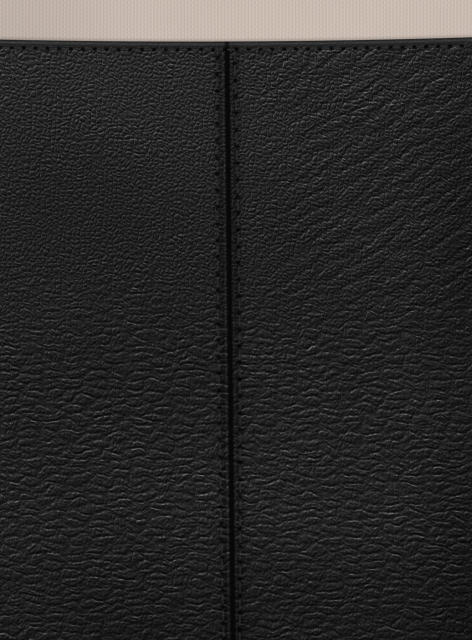
A Shadertoy shader for this texture:

```glsl
// Black grained leather with a stitched centre seam below a strip of pale ribbed cloth.

const vec3 CLOTH = vec3(0.785, 0.73, 0.69);
const vec3 LEATHER = vec3(0.124, 0.125, 0.126);
const vec3 THREAD = vec3(0.20);
const float RIB_COUNT = 190.0;      // cloth ribs per canvas height
const float GRAIN_CONTRAST = 0.85;
const float LIGHT_STEP = 0.0014;    // sampling distance for relief
const float HEM_DEPTH = 0.0125;     // stitch line below the top edge
const float HEM_PITCH = 0.0185;
const float SEAM_PITCH = 0.026;
const float SEAM_HALF = 0.0036;

vec2 hash2(vec2 p) {
    vec3 q = fract(vec3(p.xyx) * vec3(0.1031, 0.1030, 0.0973));
    q += dot(q, q.yzx + 33.33);
    return fract((q.xx + q.yz) * q.zy);
}

// Cellular noise: 0 in the creases, 1 on the cell tops
float cells(vec2 p) {
    vec2 id = floor(p), f = fract(p);
    float near = 8.0, second = 8.0;
    for (int j = -1; j <= 1; j++)
    for (int i = -1; i <= 1; i++) {
        vec2 g = vec2(i, j);
        float d = length(g + 0.1 + 0.8 * hash2(id + g) - f);
        second = min(second, max(near, d));
        near = min(near, d);
    }
    return smoothstep(0.0, 0.5, second - near);
}

// Layered sines, roughly -1 to 1
float waves(vec2 p) {
    float sum = 0.0, amp = 0.5;
    for (int i = 0; i < 4; i++) {
        sum += amp * sin(p.x + 1.7 * sin(p.y)) * cos(p.y - 0.8 * sin(p.x));
        p = mat2(1.5, 1.1, -1.1, 1.5) * p + 2.3;
        amp *= 0.6;
    }
    return sum;
}

float leatherHeight(vec2 p) {
    vec2 q = p + 0.006 * vec2(waves(p * 35.0), waves(p.yx * 42.0 + 4.0));
    float rightSide = smoothstep(0.36, 0.50, p.x);
    float lower = smoothstep(0.66, 0.40, p.y + 0.06 * waves(p * 9.0));
    float patches = 0.7 + 0.6 * waves(p * 14.0 + 7.0);

    float pebbles = cells(q * vec2(125.0, 155.0)) * mix(0.62, 0.42, lower);
    float folds = cells(q * vec2(30.0, 74.0)) * lower * 0.8;
    float ripples = cells(q * vec2(62.0, 105.0) + 9.0) * 0.45 * patches;
    vec2 slanted = mat2(0.83, -0.56, 0.56, 0.83) * q;
    float creases = cells(slanted * vec2(11.0, 46.0) + 3.0);
    creases *= rightSide * smoothstep(0.40, 0.58, p.y) * 0.65;
    return pebbles + folds + ripples + creases;
}

float band(float d, float halfWidth, float soft) {
    return 1.0 - smoothstep(halfWidth - soft, halfWidth + soft, abs(d));
}

// x: thread coverage, y: needle holes and the dent around them
vec2 stitches(float along, float across, float pitch, float aa) {
    float t = (fract(along / pitch) - 0.5) * pitch;
    float thread = length(vec2(max(abs(t) - 0.25 * pitch, 0.0), across));
    float hole = length(vec2(0.5 * pitch - abs(t), across));
    return vec2(1.0 - smoothstep(0.0015 - aa, 0.0015 + aa, thread),
                1.0 - smoothstep(0.0012, 0.0050, hole));
}

vec3 clothColor(vec2 p, float above) {
    float rib = sin(6.2832 * RIB_COUNT * p.x + 0.5 * waves(p * 20.0));
    float knit = sin(6.2832 * 150.0 * p.y + 3.1416 * floor(RIB_COUNT * p.x));
    float shade = 1.0 + 0.025 * rib + 0.012 * knit + 0.012 * waves(p * 10.0);
    shade -= 0.06 * smoothstep(0.25, 0.0, p.x);
    shade *= mix(0.85, 1.0, smoothstep(0.0, 0.007, above));
    return CLOTH * shade;
}

vec3 leatherColor(vec2 p, float depth, float aa) {
    // Relief lit from above
    vec2 toLight = LIGHT_STEP * vec2(-0.35, 1.0);
    float relief = leatherHeight(p - toLight) - leatherHeight(p + toLight);
    float tone = 1.0 + 0.10 * waves(p * 6.0 + 1.0);
    tone += 0.22 * smoothstep(0.30, 0.02, depth);
    tone -= 0.16 * smoothstep(0.22, 0.0, p.y);
    tone -= 0.16 * smoothstep(0.62, 0.738, p.x);
    vec3 col = LEATHER * tone * exp(GRAIN_CONTRAST * relief);

    // Centre seam: rolled edges, dark gap and two stitch rows
    float x = p.x - mix(0.364, 0.354, p.y);
    float bulge = 4.0 * p.y * (1.0 - p.y);
    vec2 left = stitches(p.y, x + 0.0145 + 0.0035 * bulge, SEAM_PITCH, aa);
    vec2 right = stitches(p.y + 0.009, x - 0.0105 - 0.0045 * bulge, SEAM_PITCH, aa);
    col *= 1.0 - 0.32 * band(x, 0.018, 0.008);
    col += 0.075 * band(x + 0.0065, 0.0012, 0.0025) * (0.8 + 0.4 * waves(p * 60.0));
    col += 0.035 * band(x - 0.0065, 0.0010, 0.0025);
    col = mix(col, vec3(0.025), 0.92 * band(x, SEAM_HALF, 0.0018));
    col *= 1.0 - 0.65 * max(left.y, right.y);
    col = mix(col, THREAD, 0.55 * max(left.x, right.x));

    // Top hem: rounded piping, groove and stitches
    vec2 hem = stitches(p.x, depth - HEM_DEPTH, HEM_PITCH, aa);
    float piping = 1.0 - smoothstep(0.008, 0.011, depth);
    vec3 roll = vec3(0.13 + 0.16 * band(depth - 0.004, 0.001, 0.003));
    col = mix(col, roll * (1.0 - 0.6 * band(x, 0.003, 0.003)), 0.8 * piping);
    col = mix(col, vec3(0.045), 0.75 * band(depth - HEM_DEPTH, 0.0018, 0.0016));
    col *= 1.0 - 0.5 * hem.y;
    return mix(col, THREAD * 1.15, 0.65 * hem.x);
}

void mainImage(out vec4 fragColor, in vec2 fragCoord) {
    vec2 p = fragCoord / iResolution.y;
    float aa = 0.8 / iResolution.y;
    float edge = 0.935 + 0.035 * (p.x - 0.30) * (p.x - 0.30);
    float depth = edge - p.y;
    vec3 col = mix(clothColor(p, -depth), leatherColor(p, depth, aa),
                   smoothstep(-aa, aa, depth));
    fragColor = vec4(clamp(col, 0.0, 1.0), 1.0);
}
```
